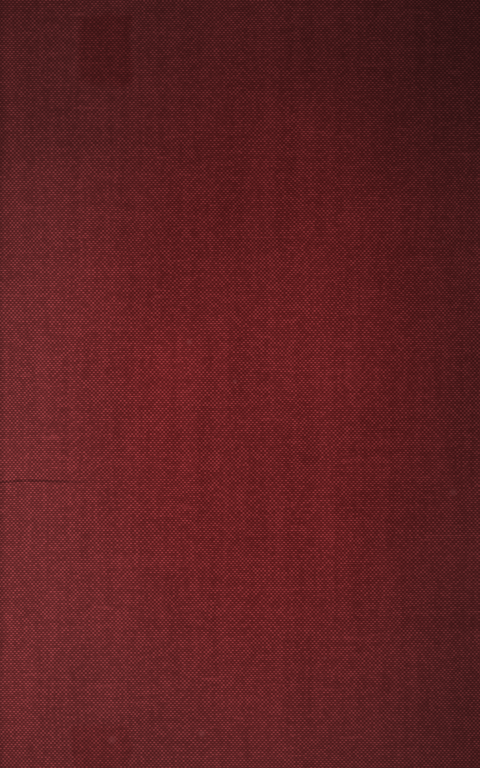
Write a WebGL 2 fragment shader that draws this texture.

```glsl
#version 300 es
precision highp float;

uniform vec2 u_resolution;
out vec4 outColor;

const vec2 WEAVE_COUNT = vec2(126.0, 236.0);  // knots and rows per canvas width
const vec2 KNOT_RADIUS = vec2(0.50, 0.72);
const vec3 GAP_COLOR = vec3(0.318, 0.102, 0.106);
const vec3 KNOT_COLOR = vec3(0.488, 0.180, 0.192);
const vec3 FADED_TINT = vec3(0.010, 0.036, 0.036);
const vec3 FLECK_COLOR = vec3(0.52, 0.27, 0.28);
const float THREAD_WOBBLE = 0.006;
const float STREAK_AMOUNT = 0.30;
const float GRAIN_AMOUNT = 0.16;
const int SAMPLES = 3;
const int FLECKS = 7;

float hash(vec2 p) {
    vec3 q = fract(p.xyx * vec3(0.1031, 0.1030, 0.0973));
    q += dot(q, q.yzx + 33.33);
    return fract((q.x + q.y) * q.z);
}

float noise(vec2 p) {
    vec2 i = floor(p);
    vec2 f = fract(p);
    f = f * f * (3.0 - 2.0 * f);
    return mix(mix(hash(i), hash(i + vec2(1, 0)), f.x),
               mix(hash(i + vec2(0, 1)), hash(i + vec2(1, 1)), f.x), f.y);
}

float fbm(vec2 p) {
    return 0.55 * noise(p) + 0.3 * noise(p * 2.1 + 17.0) + 0.15 * noise(p * 4.3 + 41.0);
}

// Staggered knots of the plain weave, each with its own height
float weave(vec2 p) {
    p += THREAD_WOBBLE * (vec2(noise(p * 9.0), noise(p * 9.0 + 50.0)) - 0.5);
    vec2 q = p * WEAVE_COUNT;
    q.x += 0.5 * mod(floor(q.y), 2.0);
    vec2 cell = floor(q);
    float knot = 1.0 - smoothstep(0.1, 1.0, length((fract(q) - 0.5) / KNOT_RADIUS));
    return knot * mix(0.7, 1.4, hash(cell));
}

// Uneven yarn: long streaks along warp and weft
float streaks(vec2 p) {
    float warp = noise(vec2(p.x * 130.0, p.y * 6.0)) + 0.6 * noise(vec2(p.x * 45.0, p.y * 2.5 + 9.0));
    float weft = 0.7 * noise(vec2(p.x * 8.0 + 30.0, p.y * 130.0)) + 0.3 * noise(vec2(p.x * 3.0, p.y * 40.0));
    return 0.5 * (warp + weft - 1.3);
}

// Broad light over the cloth
float lighting(vec2 uv) {
    float light = mix(1.07, 0.69, smoothstep(0.50, 1.03, uv.y));
    light *= mix(0.91, 1.0, smoothstep(0.0, 0.30, uv.y));
    light *= mix(1.07, 0.98, uv.x);
    light *= mix(1.0, 0.76, smoothstep(0.62, 1.0, uv.x));
    return light * mix(0.90, 1.0, smoothstep(0.0, 0.015, uv.x));
}

// Soft rectangle with a ragged border
float patchMask(vec2 uv, vec2 center, vec2 halfSize) {
    vec2 d = abs(uv - center) - halfSize + 0.012 * (noise(uv * 40.0) - 0.5);
    return 1.0 - smoothstep(-0.006, 0.006, max(d.x, d.y));
}

void main() {
    vec2 uv = gl_FragCoord.xy / u_resolution;
    vec2 p = gl_FragCoord.xy / u_resolution.x;
    float pixel = 1.0 / u_resolution.x;

    // Antialiased weave
    float knots = 0.0;
    for (int j = 0; j < SAMPLES; j++) {
        for (int i = 0; i < SAMPLES; i++) {
            vec2 offset = (vec2(i, j) + 0.5) / float(SAMPLES) - 0.5;
            knots += weave(p + offset * pixel);
        }
    }
    knots /= float(SAMPLES * SAMPLES);
    knots = 0.43 + 1.25 * (knots - 0.42);
    knots += GRAIN_AMOUNT * (noise(p * 210.0 + 70.0) - 0.5) + STREAK_AMOUNT * streaks(p);

    // Pale slubs along the weft
    float slub = smoothstep(0.88, 0.98, noise(vec2(p.x * 18.0, p.y * 190.0 + 5.0)));
    knots += 0.30 * slub;
    vec3 color = mix(GAP_COLOR, KNOT_COLOR, clamp(knots, -0.3, 1.4));

    // Worn, greyer margins and slow mottling
    vec2 fromCenter = (uv - vec2(0.58, 0.52)) * vec2(1.7, 1.6);
    color += FADED_TINT * (smoothstep(0.35, 1.0, length(fromCenter)) - 0.4);
    color *= lighting(uv) * (0.94 + 0.12 * fbm(p * 6.0));

    // Two darker stains and a crease from the left edge
    float stain = patchMask(uv, vec2(0.22, 0.935), vec2(0.055, 0.045));
    stain += 0.7 * patchMask(uv, vec2(0.21, 0.025), vec2(0.06, 0.027));
    color *= 1.0 - stain * vec3(0.08, 0.18, 0.18);
    float creaseY = 0.594 + 0.006 * noise(vec2(p.x * 18.0, 3.0));
    float crease = 1.0 - smoothstep(0.0008, 0.004, abs(p.y - creaseY));
    color *= 1.0 - 0.25 * crease * (1.0 - smoothstep(0.08, 0.24, p.x));

    // Scattered rubbed flecks
    for (int i = 0; i < FLECKS; i++) {
        vec2 seed = vec2(i, 3 * i + 1);
        vec2 center = vec2(hash(seed), hash(seed + 31.0));
        vec2 d = (uv - center) * vec2(1.0, u_resolution.y / u_resolution.x);
        float size = mix(0.003, 0.010, pow(hash(seed + 67.0), 2.0));
        float fleck = 1.0 - smoothstep(0.3 * size, size + pixel, length(d));
        color = mix(color, FLECK_COLOR * lighting(uv), 0.35 * fleck);
    }

    outColor = vec4(clamp(color, 0.0, 1.0), 1.0);
}
```
